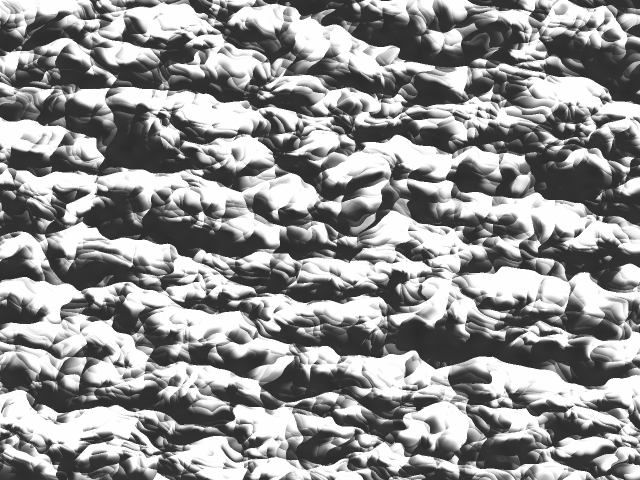
A WebGL 1 fragment shader for this texture:

```glsl
precision highp float;
// Crumpled metal foil under a hard light from above, in black and white.
// Layers of warped cellular cones give creased facets; their slopes are
// summed and passed through a steep tone curve.

uniform vec2 u_resolution;

// Cells per canvas height, across and up
const vec2 FOLD_SCALE = vec2(6.6, 12.0);
const vec2 SLIVER_SCALE = vec2(21.0, 8.5);
const vec2 CREASE_SCALE = vec2(14.0, 23.0);
const vec2 CRINKLE_SCALE = vec2(32.0, 44.0);
// Share of each layer in the slope
const float FOLD_WEIGHT = 0.88;
const float SLIVER_WEIGHT = 0.42;
const float CREASE_WEIGHT = 0.62;
const float CRINKLE_WEIGHT = 0.42;
// Light directions within the cells
const vec2 TOP_LIGHT = vec2(0.28, 0.96);
const vec2 SIDE_LIGHT = vec2(0.85, 0.53);
const float FACET_TILT = 0.7;
const float APEX_SOFTNESS = 0.08;
// Tone curve
const float SLOPE_DARK = -0.66;
const float SLOPE_BRIGHT = 0.55;
const float TONE_POWER = 1.7;
const float SHADOW = 0.19;
const float HIGHLIGHT = 0.995;

vec2 hash2(vec2 cell) {
  vec3 q = fract(cell.xyx * vec3(0.1031, 0.1030, 0.0973));
  q += dot(q, q.yzx + 33.33);
  return fract((q.xx + q.yz) * q.zy);
}

float gradientDot(vec2 cell, vec2 offset) {
  return dot(hash2(cell) * 2.0 - 1.0, offset);
}

float gradientNoise(vec2 p) {
  vec2 i = floor(p);
  vec2 f = p - i;
  vec2 u = f * f * f * (f * (f * 6.0 - 15.0) + 10.0);
  vec2 e = vec2(1.0, 0.0);
  float low = mix(gradientDot(i, f), gradientDot(i + e, f - e), u.x);
  float high = mix(gradientDot(i + e.yx, f - e.yx),
                   gradientDot(i + e.xx, f - e.xx), u.x);
  return mix(low, high, u.y);
}

vec2 noiseVector(vec2 p) {
  return vec2(gradientNoise(p), gradientNoise(p + vec2(37.2, 71.8)));
}

vec2 rotate(vec2 p, float angle) {
  float c = cos(angle);
  float s = sin(angle);
  return vec2(c * p.x - s * p.y, s * p.x + c * p.y);
}

// Lit slope of the nearest cone, plus a random tilt for its cell
float facetSlope(vec2 p, vec2 light) {
  vec2 base = floor(p);
  vec2 nearest = vec2(0.0);
  vec2 nearestSeed = vec2(0.0);
  float best = 100.0;
  for (int y = -1; y <= 1; y++) {
    for (int x = -1; x <= 1; x++) {
      vec2 cell = base + vec2(float(x), float(y));
      vec2 seed = hash2(cell);
      vec2 offset = p - cell - seed;
      float d = dot(offset, offset);
      if (d < best) {
        best = d;
        nearest = offset;
        nearestSeed = seed;
      }
    }
  }
  float tilt = fract(dot(nearestSeed, vec2(17.3, 29.7))) - 0.5;
  return dot(nearest, light) / (sqrt(best) + APEX_SOFTNESS) + FACET_TILT * tilt;
}

float foilTone(vec2 p) {
  // Broad and fine bends make the creases irregular
  vec2 bend = noiseVector(p * vec2(9.0, 13.0));
  vec2 fray = noiseVector(p * vec2(27.0, 34.0) + 11.0);
  vec2 q = p + bend * vec2(0.055, 0.035) + fray * vec2(0.018, 0.013);
  float crumple = smoothstep(-0.25, 0.3, gradientNoise(p * 6.0 + 53.0));

  float slope = FOLD_WEIGHT * facetSlope(rotate(q, 0.08) * FOLD_SCALE + 20.0, TOP_LIGHT);
  slope += SLIVER_WEIGHT * mix(1.2, 0.7, crumple)
         * facetSlope(rotate(q, 0.45) * SLIVER_SCALE + 60.0, SIDE_LIGHT);
  slope += CREASE_WEIGHT * mix(0.6, 1.15, crumple)
         * facetSlope(rotate(q, -0.25) * CREASE_SCALE + 90.0, TOP_LIGHT);
  slope += CRINKLE_WEIGHT * mix(0.35, 1.2, crumple)
         * facetSlope(rotate(q, 0.3) * CRINKLE_SCALE + 140.0, TOP_LIGHT);

  float lit = pow(smoothstep(SLOPE_DARK, SLOPE_BRIGHT, slope), TONE_POWER);
  return mix(SHADOW, HIGHLIGHT, lit) + 0.035 * fray.x * (1.0 - lit);
}

void main() {
  // Four samples per pixel smooth the crease edges
  float tone = 0.0;
  for (int j = 0; j < 2; j++) {
    for (int i = 0; i < 2; i++) {
      vec2 jitter = (vec2(float(i), float(j)) - 0.5) * 0.5;
      tone += 0.25 * foilTone((gl_FragCoord.xy + jitter) / u_resolution.y);
    }
  }
  gl_FragColor = vec4(vec3(tone), 1.0);
}
```
